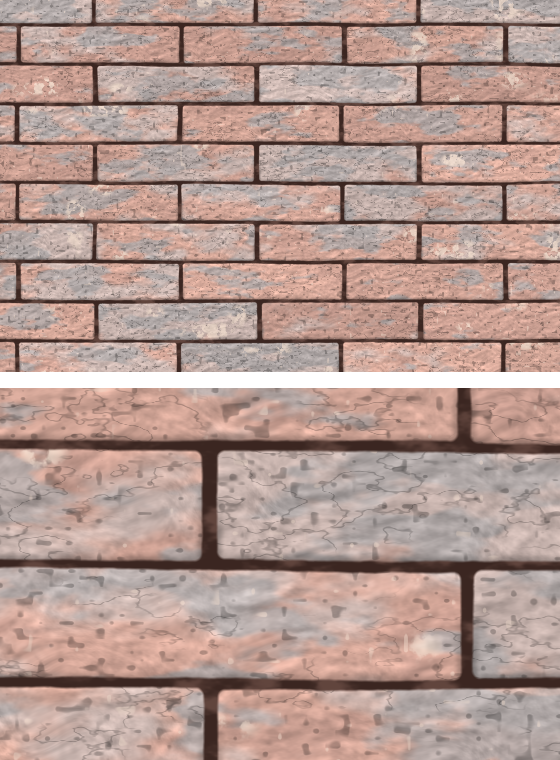
Top: the whole. Bottom: its middle third, enlarged.
Give the GLSL for this texture, as a WebGL 1 fragment shader.

```glsl
precision highp float;
// Weathered brick wall in half bond: about nine and a half courses high and
// three and a half bricks wide. Each brick is a rounded box with a wobbling edge,
// tinted by a hash of its cell and roughened by layered value noise.
uniform vec2 u_resolution;

const vec2 PITCH = vec2(0.4363, 0.1063);   // brick plus joint, in canvas heights
const vec2 HALF_JOINT = vec2(0.0044, 0.0035);
const float FIRST_JOINT = 0.0667;          // depth of the first bed joint
const float EVEN_START = 0.2565;           // first upright joint, even courses
const float ODD_START = 0.0480;            // first upright joint, odd courses

const vec3 ROSE = vec3(0.85, 0.67, 0.61);
const vec3 CLAY = vec3(0.74, 0.58, 0.535);
const vec3 ASH = vec3(0.79, 0.72, 0.70);
const vec3 SLATE = vec3(0.67, 0.65, 0.65);
const vec3 CREAM = vec3(0.94, 0.86, 0.80);
const vec3 MORTAR = vec3(0.23, 0.15, 0.13);
const vec3 MORTAR_LIT = vec3(0.38, 0.27, 0.24);

float hash(vec2 p) {
  vec3 q = fract(p.xyx * 0.1031);
  q += dot(q, q.yzx + 33.33);
  return fract((q.x + q.y) * q.z);
}

float noise(vec2 p) {
  vec2 i = floor(p);
  vec2 f = fract(p);
  f = f * f * (3.0 - 2.0 * f);
  float low = mix(hash(i), hash(i + vec2(1.0, 0.0)), f.x);
  float high = mix(hash(i + vec2(0.0, 1.0)), hash(i + vec2(1.0, 1.0)), f.x);
  return mix(low, high, f.y);
}

float fbm(vec2 p) {
  float sum = 0.0;
  float amp = 0.5333;
  for (int i = 0; i < 4; i++) {
    sum += amp * noise(p);
    p = mat2(1.6, 1.2, -1.2, 1.6) * p + 17.3;
    amp *= 0.5;
  }
  return sum;
}

float roundBox(vec2 p, vec2 halfSize, float radius) {
  vec2 d = abs(p) - halfSize + radius;
  return length(max(d, 0.0)) + min(max(d.x, d.y), 0.0) - radius;
}

// Fired clay: base tint, cool patches, wrinkled relief, pits and pale chips
vec3 brickFace(vec2 p, vec2 local, vec2 id) {
  vec2 q = p + 7.0 * vec2(hash(id + 3.1), hash(id + 8.7));
  float tint = hash(id + 21.0);
  float coolness = hash(id + 40.0);

  vec3 color = mix(ROSE, CLAY, 0.65 * tint * tint);
  color = mix(color, CLAY, 0.55 * smoothstep(0.48, 0.72, fbm(q * vec2(18.0, 30.0))));

  float ash = fbm(q * vec2(9.0, 20.0) + 5.0) + 0.75 * (coolness - 0.52);
  color = mix(color, ASH, 0.9 * smoothstep(0.40, 0.66, ash));
  float heart = 1.0 - smoothstep(0.25, 1.0, length(local - vec2(0.0, 0.25)));
  float slate = fbm(q * vec2(11.0, 28.0) + 31.0) + 0.16 * heart + 0.22 * (coolness - 0.5);
  color = mix(color, SLATE, 0.8 * smoothstep(0.56, 0.70, slate));

  vec2 grainPos = q * vec2(46.0, 85.0) + 2.0 * noise(q * 20.0);
  float height = fbm(grainPos);
  float relief = height - fbm(grainPos + vec2(-0.15, 0.45));
  color *= 1.0 + 0.42 * relief;

  float crease = abs(fbm(q * vec2(26.0, 62.0) + 11.0) - 0.5);
  float worn = smoothstep(0.40, 0.62, noise(q * vec2(12.0, 24.0) + 4.0));
  color *= 1.0 - 0.20 * worn * (1.0 - smoothstep(0.0, 0.035, crease));
  color *= 1.0 - 0.24 * smoothstep(0.76, 0.92, noise(q * vec2(110.0, 150.0)));

  float chipArea = smoothstep(0.76, 0.90, noise(q * vec2(13.0, 19.0) + 60.0));
  float chip = chipArea * smoothstep(0.44, 0.60, fbm(q * 75.0));
  float speck = smoothstep(0.90, 0.97, noise(q * 95.0 + 13.0));
  color = mix(color, CREAM, max(0.8 * chip, 0.45 * speck));
  return color * (0.97 + 0.06 * hash(id + 55.0) + 0.07 * (noise(q * 190.0) - 0.5));
}

void main() {
  vec2 p = gl_FragCoord.xy / u_resolution.y;
  float soften = max(0.0016, 0.8 / u_resolution.y);

  // Gently uneven courses, numbered downward from the top
  vec2 w = vec2(p.x, 1.0 - p.y);
  w += 0.0045 * (vec2(noise(p * 7.0), noise(p * 6.0 + 40.0)) - 0.5);
  float course = floor((w.y - FIRST_JOINT) / PITCH.y) + 1.0;
  float start = mix(EVEN_START, ODD_START, mod(course, 2.0));
  start += 0.010 * (hash(vec2(course, 71.0)) - 0.5);
  vec2 cell = vec2((w.x - start) / PITCH.x, (w.y - FIRST_JOINT) / PITCH.y);
  vec2 id = vec2(floor(cell.x), course) + 20.0;
  vec2 local = (fract(cell) - 0.5) * vec2(1.0, -1.0);

  // Brick outline with its own size, tilt and crumbling edge
  vec2 b = local * PITCH;
  b.y += 0.008 * (hash(id + 12.0) - 0.5) * b.x;
  vec2 trim = vec2(hash(id + 1.0), hash(id + 2.0)) * vec2(0.0030, 0.0016);
  float d = roundBox(b, 0.5 * PITCH - HALF_JOINT - trim, 0.007);
  d += 0.0024 * (fbm(p * 48.0) - 0.5);

  // Shaded joint, worn rim and lit upper edge
  vec3 mortar = mix(MORTAR, MORTAR_LIT, smoothstep(0.45, 0.75, fbm(p * vec2(30.0, 60.0))));
  vec3 face = brickFace(p, local * 2.0, id);
  float rim = smoothstep(-0.008, 0.0, d);
  float side = smoothstep(-0.35, 0.35, local.y);
  face *= 1.0 + rim * mix(-0.22, 0.05, side);
  vec3 color = mix(face, mortar, smoothstep(-soften, soften, d));
  gl_FragColor = vec4(clamp(color, 0.0, 1.0), 1.0);
}
```
